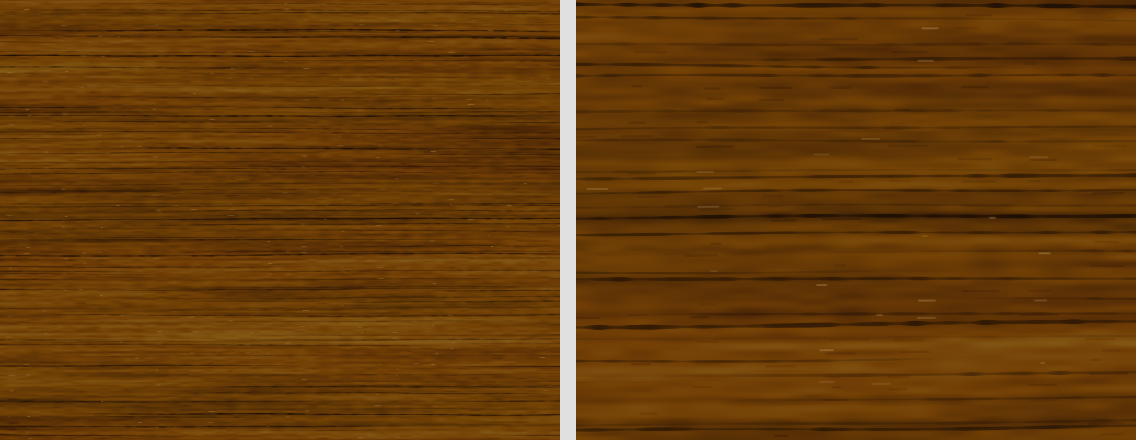
Left, the full canvas; right, a detail of the centre.
This texture is drawn by a WebGL 2 fragment shader. Its source:

```glsl
#version 300 es
precision highp float;
// Brown wood veneer: fine horizontal grain, dark broken growth lines and short pale flecks.

uniform vec2 u_resolution;
out vec4 outColor;

float hash(vec2 p) {
    vec3 q = fract(p.xyx * vec3(0.1031, 0.1030, 0.0973));
    q += dot(q, q.yzx + 33.33);
    return fract((q.x + q.y) * q.z);
}

float valueNoise(vec2 p) {
    vec2 cell = floor(p), f = fract(p);
    f = f * f * (3.0 - 2.0 * f);
    float low = mix(hash(cell), hash(cell + vec2(1.0, 0.0)), f.x);
    float high = mix(hash(cell + vec2(0.0, 1.0)), hash(cell + vec2(1.0, 1.0)), f.x);
    return mix(low, high, f.y);
}

// Noise stretched along the grain, centred on zero
float streak(vec2 p, vec2 frequency, float seed) {
    return valueNoise(p * frequency + seed) - 0.5;
}

// Gentle drift of the grain from layered sines
float waver(float x, float phase) {
    return 0.5 * sin(x * 2.1 + phase) + 0.3 * sin(x * 5.3 + phase * 2.7)
         + 0.12 * sin(x * 17.0 + phase * 5.1);
}

// One growth line per row: x is the sharp core, y the soft shadow beside it
vec2 growthLines(vec2 p, float rows, float halfWidth, float fullness, float seed, float pixel) {
    vec2 result = vec2(0.0);
    float row = floor(p.y * rows);
    for (int i = -1; i <= 1; i++) {
        float id = row + float(i) + seed;
        float phase = 6.2832 * hash(vec2(id, 3.0));
        float jitter = mix(0.1, 0.9, hash(vec2(id, 7.0)));
        float center = (row + float(i) + jitter) / rows + 0.0024 * waver(p.x, phase);
        float d = p.y - center;

        // Strength swells, fades and breaks up along the line
        float swell = valueNoise(vec2(p.x * 2.3 + phase * 9.0, id));
        float presence = smoothstep(0.75 - fullness, 1.15 - fullness, swell);
        float pores = valueNoise(vec2(p.x * 75.0 + phase * 20.0, id));
        float strength = presence * mix(0.35, 1.0, hash(vec2(id, 11.0)));
        float width = halfWidth * mix(0.6, 1.4, pores * swell * 1.6);

        float core = 1.0 - smoothstep(max(width - pixel, 0.0), width + pixel, abs(d));
        float reach = d > 0.0 ? 0.012 : 0.004;
        result.x = max(result.x, core * strength * mix(0.5, 1.0, pores));
        result.y = max(result.y, exp(-abs(d) / reach) * strength);
    }
    return result;
}

// Short dashes of varied strength scattered one per cell at the given density
float dashes(vec2 p, vec2 cellSize, vec2 halfSize, float density, float seed, float pixel) {
    vec2 cell = floor(p / cellSize);
    vec2 key = cell + seed;
    float size = mix(0.25, 1.0, hash(key + 5.0));
    vec2 center = mix(vec2(0.35), vec2(0.65), vec2(hash(key + 17.0), hash(key + 31.0)));
    vec2 d = abs(p - (cell + center) * cellSize);
    vec2 extent = vec2(halfSize.x * size, halfSize.y);
    vec2 cover = 1.0 - smoothstep(max(extent - pixel * vec2(3.0, 1.0), 0.0), extent + pixel, d);
    return cover.x * cover.y * step(hash(key), density) * mix(0.4, 1.0, hash(key + 43.0));
}

// Dark brown through mid brown to gold
vec3 woodColor(float tone) {
    vec3 color = mix(vec3(0.26, 0.13, 0.02), vec3(0.45, 0.253, 0.02), clamp(tone / 0.84, -0.35, 1.0));
    return mix(color, vec3(0.51, 0.345, 0.08), clamp((tone - 0.84) / 0.5, 0.0, 1.0));
}

void main() {
    vec2 p = gl_FragCoord.xy / u_resolution.y;
    float pixel = 0.6 / u_resolution.y;
    vec2 grain = p + vec2(0.0, 0.003 * waver(p.x, p.y * 5.0));

    // Grain from broad bands down to single fibres
    float tone = 0.80;
    tone += 0.24 * streak(grain, vec2(0.5, 6.0), 5.0);
    tone += 0.42 * streak(grain, vec2(0.6, 19.0), 13.0);
    tone += 0.42 * streak(grain, vec2(1.3, 62.0), 41.0);
    tone += 0.52 * streak(grain, vec2(3.5, 170.0), 77.0);
    tone += 0.36 * streak(grain, vec2(38.0, 215.0), 109.0);

    // Long strong lines and shorter faint ones
    vec2 bold = growthLines(grain, 27.0, 0.0012, 0.64, 50.0, pixel);
    vec2 faint = growthLines(grain, 64.0, 0.0008, 0.42, 400.0, pixel);
    tone -= 0.32 * bold.y + 0.14 * faint.y;
    tone -= 0.26 * dashes(grain, vec2(0.05, 0.009), vec2(0.016, 0.0009), 0.22, 600.0, pixel);

    vec3 color = woodColor(tone);
    color.g += 0.018 * streak(grain, vec2(0.9, 26.0), 211.0);
    float ink = max(bold.x * 0.95, faint.x * 0.65);
    color = mix(color, vec3(0.09, 0.045, 0.015), ink);

    // Pale flecks in the open pores
    float fleck = dashes(grain, vec2(0.042, 0.012), vec2(0.009, 0.0007), 0.08, 900.0, pixel);
    color = mix(color, vec3(0.66, 0.50, 0.28), 0.55 * fleck);

    outColor = vec4(clamp(color, 0.0, 1.0), 1.0);
}
```
